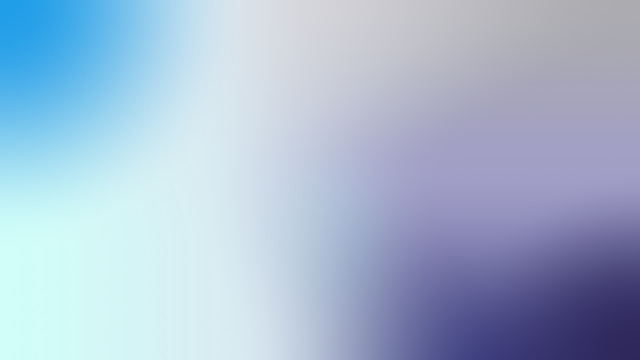
This background is drawn by a Shadertoy shader. Its source:

```glsl
// A soft, blurred colour field: a sky blue glow at the upper left, mint below it,
// and a grey to lavender to indigo column on the right. Each part is a smooth
// ramp over the canvas, blended in turn.

// Falls from 1 inside the inner radius to 0 beyond the outer radius.
float glow(vec2 offset, float inner, float outer) {
    return 1.0 - smoothstep(inner, outer, length(offset));
}

// Interleaved dither value in 0..1, used to hide banding.
float dither(vec2 cell) {
    return fract(52.98 * fract(dot(cell, vec2(0.0671, 0.00584))));
}

// Left side: mint fading into a pale blue, warmer at the top centre.
vec3 leftField(vec2 uv) {
    float warmth = smoothstep(0.28, 0.5, uv.x) * smoothstep(0.45, 1.0, uv.y);
    vec3 pale = mix(vec3(0.855, 0.915, 0.945), vec3(0.86, 0.86, 0.885), warmth);
    float mintAmount = (1.0 - smoothstep(0.0, 0.45, uv.x))
                     * (1.0 - smoothstep(0.3, 0.95, uv.y));
    return mix(pale, vec3(0.82, 0.995, 0.975), mintAmount);
}

// Right side: indigo at the bottom, lavender in the middle, grey at the top.
vec3 rightField(vec2 uv, vec2 aspect) {
    vec3 color = mix(vec3(0.235, 0.24, 0.495), vec3(0.63, 0.62, 0.78),
                     smoothstep(-0.05, 0.53, uv.y));
    color = mix(color, vec3(0.67, 0.67, 0.69), smoothstep(0.45, 1.0, uv.y));
    float cornerShade = glow((uv - vec2(1.0, 0.0)) * aspect, 0.0, 0.3);
    return mix(color, vec3(0.18, 0.155, 0.36), cornerShade);
}

void mainImage(out vec4 fragColor, in vec2 fragCoord) {
    vec2 uv = fragCoord / iResolution.xy;
    vec2 aspect = vec2(1.0, iResolution.y / iResolution.x);

    // The border between the sides leans and widens toward the top.
    float lean = 0.06 * (1.0 - smoothstep(0.0, 0.5, uv.y));
    float borderStart = 0.30 + lean + 0.03 * smoothstep(0.75, 1.0, uv.y);
    float borderEnd = 0.69 + 1.4 * lean + 0.31 * smoothstep(0.5, 1.0, uv.y);
    float side = smoothstep(borderStart, borderEnd, uv.x);
    vec3 color = mix(leftField(uv), rightField(uv, aspect), side);

    // Cool tint along the lower part of the border.
    float tint = glow((uv - vec2(0.53, 0.36)) * vec2(1.0, 0.5), 0.0, 0.16);
    color += tint * vec3(-0.015, 0.03, 0.01);

    // Sky blue glow from the upper left corner.
    float sky = glow((uv - vec2(0.0, 1.0)) * aspect, 0.02, 0.39);
    color = mix(color, vec3(0.13, 0.62, 0.91), sky);

    color += (dither(fragCoord) - 0.5) / 255.0;
    fragColor = vec4(clamp(color, 0.0, 1.0), 1.0);
}
```
